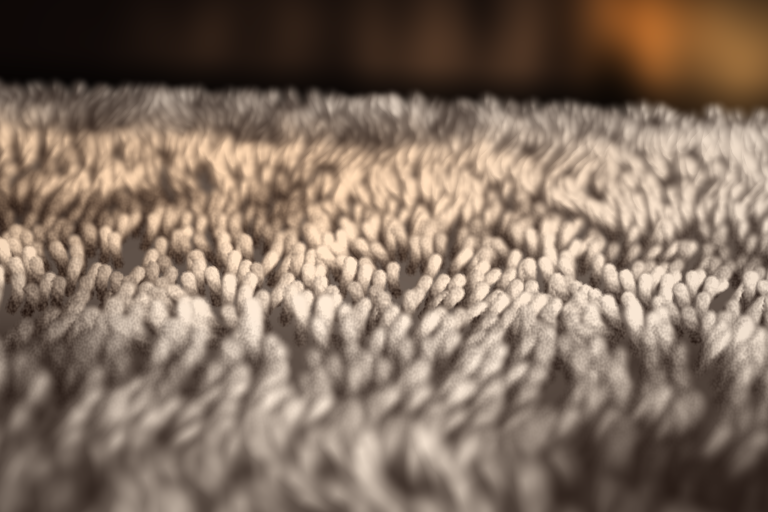
A Shadertoy shader for this texture:

```glsl
// Macro view of a shaggy wool rug in warm side light, with shallow focus and a dark blurred backdrop.

const vec3 SHADOW = vec3(0.11, 0.06, 0.04);
const vec3 HIGHLIGHT = vec3(0.94, 0.87, 0.80);
const vec3 WARM_TINT = vec3(1.04, 0.95, 0.85);
const vec3 BACK_DARK = vec3(0.06, 0.035, 0.028);
const vec3 BACK_BROWN = vec3(0.34, 0.24, 0.16);
const vec3 BACK_AMBER = vec3(0.58, 0.31, 0.09);
const vec3 BACK_TAN = vec3(0.50, 0.36, 0.19);
const float ASPECT = 1.5;
const float HORIZON = 0.808;      // rug edge height at the left
const float HORIZON_SLOPE = 0.04;
const int ROWS = 45;
const float ROW_GROWTH = 0.037;   // perspective growth per row
const float DEPTH_SCALE = 0.27;
const float FAR_WIDTH = 0.0162;   // tuft spacing at the horizon
const float FOCUS_DEPTH = 0.37;   // distance below the horizon in focus
const float DEFOCUS = 0.075;
const float CLUMP_CONTRAST = 0.62;

float hash(vec2 p) {
    vec3 q = fract(p.xyx * vec3(0.1031, 0.1030, 0.0973));
    q += dot(q, q.yzx + 33.33);
    return fract((q.x + q.y) * q.z);
}

float gradDot(vec2 cell, vec2 f, vec2 corner) {
    float a = 6.2832 * hash(cell + corner);
    return dot(vec2(cos(a), sin(a)), f - corner);
}

float gradientNoise(vec2 p) {
    vec2 i = floor(p), f = fract(p);
    vec2 u = f * f * f * (f * (f * 6.0 - 15.0) + 10.0);
    float low = mix(gradDot(i, f, vec2(0, 0)), gradDot(i, f, vec2(1, 0)), u.x);
    float high = mix(gradDot(i, f, vec2(0, 1)), gradDot(i, f, vec2(1, 1)), u.x);
    return mix(low, high, u.y);
}

float glow(vec2 p, vec2 centre, vec2 radius) {
    vec2 q = (p - centre) / radius;
    return exp(-dot(q, q));
}

// Broad pools of light and shade across the pile
float rugLight(vec2 p, float depth) {
    float light = mix(0.48, 0.87, smoothstep(0.01, 0.13, depth));
    light -= 0.27 * smoothstep(0.40, 0.0, p.y);
    light += 0.42 * glow(p, vec2(1.50, 0.72), vec2(0.50, 0.09));
    light += 0.10 * glow(p, vec2(0.85, 0.66), vec2(0.55, 0.09));
    light += 0.18 * glow(p, vec2(0.60, 0.43), vec2(0.24, 0.06));
    light += 0.14 * glow(p, vec2(1.12, 0.46), vec2(0.30, 0.06));
    light += 0.12 * glow(p, vec2(0.40, 0.13), vec2(0.34, 0.12));
    light -= 0.50 * glow(p, vec2(0.08, 0.59), vec2(0.36, 0.035));
    light -= 0.20 * glow(p, vec2(0.85, 0.535), vec2(0.20, 0.025));
    light -= 0.46 * glow(p, vec2(0.06, 0.29), vec2(0.30, 0.08));
    light -= 0.28 * glow(p, vec2(1.28, 0.30), vec2(0.20, 0.04));
    light -= 0.40 * glow(p, vec2(1.38, 0.05), vec2(0.32, 0.14));
    light -= 0.28 * glow(p, vec2(0.0, 0.0), vec2(0.20, 0.10));
    return light;
}

vec3 backdrop(vec2 p) {
    float folds = 0.55 + 0.8 * gradientNoise(p * vec2(8.0, 4.0) + 3.0);
    float brown = glow(p, vec2(0.95, 0.93), vec2(0.28, 0.17))
                + 0.5 * glow(p, vec2(0.46, 0.93), vec2(0.20, 0.10));
    vec3 col = BACK_DARK + BACK_BROWN * brown * folds;
    col += BACK_AMBER * glow(p, vec2(1.25, 0.96), vec2(0.11, 0.13)) * (0.4 + 0.7 * folds);
    col += BACK_TAN * glow(p, vec2(1.44, 0.90), vec2(0.15, 0.16)) * (0.55 + 0.7 * folds);
    col *= 1.0 - 0.6 * glow(p, vec2(1.19, 0.83), vec2(0.06, 0.10));
    float edge = HORIZON - HORIZON_SLOPE * p.x;
    float foot = mix(0.4, 0.75, smoothstep(1.1, 1.4, p.x));
    return col * mix(foot, 1.0, smoothstep(0.02, 0.11, p.y - edge));
}

void mainImage(out vec4 fragColor, in vec2 fragCoord) {
    vec2 p = fragCoord / iResolution.xy * vec2(ASPECT, 1.0);
    float pixel = 1.0 / iResolution.y;
    float horizon = HORIZON - HORIZON_SLOPE * p.x;
    float depthHere = horizon - p.y;

    // Shaded ground beneath the pile
    vec3 ground = mix(SHADOW, HIGHLIGHT, 0.38 * rugLight(p, depthHere));
    vec3 col = mix(backdrop(p), ground, smoothstep(-0.022, 0.010, depthHere));

    // Fine wool fuzz, visible only near focus
    float sharp = exp(-pow((depthHere - FOCUS_DEPTH) / 0.16, 2.0));
    float fuzz = sharp * gradientNoise(p * vec2(210.0, 170.0));

    // Tufts, composited from far to near
    for (int i = 0; i < ROWS; i++) {
        float row = float(i);
        float growth = exp(ROW_GROWTH * row);
        float depth = DEPTH_SCALE * (growth - 1.0);
        float width = FAR_WIDTH * growth;
        float above = (p.y - horizon + depth) / width;
        if (above < -2.5 || above > 4.0) continue;
        float softest = width * mix(1.2, 0.6, smoothstep(0.05, 0.3, depth));
        float blur = clamp(DEFOCUS * abs(depth - FOCUS_DEPTH), 0.0015, softest) + pixel;
        float stagger = hash(vec2(row, 7.0));
        float column = floor((p.x - 0.5 * ASPECT) / width + stagger);

        for (int k = -3; k <= 3; k++) {
            vec2 id = vec2(column + float(k), row);
            float pick = hash(id + 51.0), vary = hash(id + 113.0);
            if (pick < 0.10) continue;
            float u = id.x + 0.5 - stagger;
            float clump = gradientNoise(vec2(u * 0.21, row * 0.23) + 20.0);
            float sway = gradientNoise(vec2(u * 0.13, row * 0.17) + 60.0);

            // Tapered leaning strand
            vec2 root = vec2(0.5 * ASPECT + (u + 0.6 * (vary - 0.5)) * width, 0.0);
            root.y = HORIZON - HORIZON_SLOPE * root.x - depth
                   + width * (0.8 * clump + 0.5 * (pick - 0.5));
            float lean = clamp(2.0 * sway + 0.8 * (vary - 0.5) + 0.15, -0.85, 0.85);
            vec2 axis = vec2(sin(lean), cos(lean));
            float len = width * (1.25 + 0.6 * clump + 0.35 * vary);
            vec2 q = p - root;
            float along = clamp(dot(q, axis) / len, 0.0, 1.0);
            float radius = width * mix(0.27, 0.37, along);
            float bend = 0.30 * width * (pick - 0.5) * sin(3.1416 * along);
            float across = dot(q, vec2(axis.y, -axis.x)) - bend;
            float d = length(vec2(across, dot(q, axis) - along * len)) - radius + 0.0025 * fuzz;
            if (d > blur) continue;

            // Dark roots, lit tips, brighter right flank and twisted yarn
            float side = clamp(across / radius, -1.0, 1.0);
            vec2 tip = root + axis * len * 0.8;
            float light = rugLight(tip, depth) + CLUMP_CONTRAST * clump + 0.18 * (vary - 0.5);
            light *= mix(0.26, 1.16, smoothstep(0.05, 0.95, along));
            light *= 0.94 + 0.19 * side - 0.20 * side * side;
            light += sharp * 0.045 * sin(15.0 * along + 4.0 * side + 6.0 * vary) + 0.16 * fuzz;
            vec3 wool = mix(SHADOW, HIGHLIGHT, clamp(light, 0.0, 1.08));
            float warmth = smoothstep(0.25, 0.60, root.y) * smoothstep(1.7, 0.5, root.x);
            warmth *= smoothstep(0.02, 0.12, depth);
            wool *= mix(vec3(1.0), WARM_TINT, warmth);
            col = mix(col, wool, smoothstep(blur, -blur, d));
        }
    }

    // Gentle corner falloff
    vec2 corner = p / vec2(ASPECT, 1.0) - 0.5;
    col *= 1.0 - 0.25 * dot(corner, corner);
    fragColor = vec4(clamp(col, 0.0, 1.0), 1.0);
}
```
